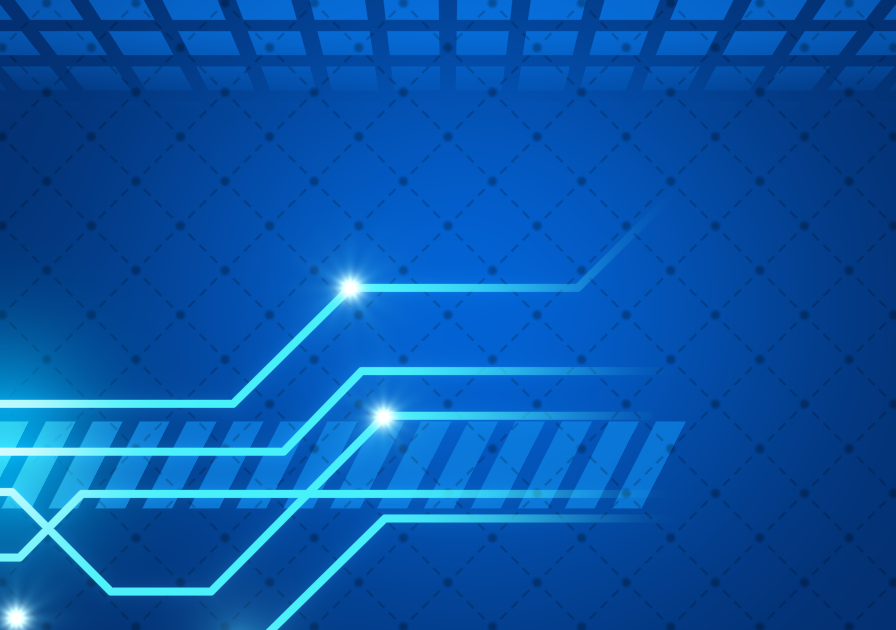
This background is drawn by a WebGL 1 fragment shader. Its source:

```glsl
precision highp float;

uniform vec2 u_resolution;

const vec3 DEEP_BLUE = vec3(0.01, 0.19, 0.45);
const vec3 BRIGHT_BLUE = vec3(0.01, 0.385, 0.83);
const vec3 TILE_BLUE = vec3(0.03, 0.46, 0.90);
const vec3 STRIPE_BLUE = vec3(0.05, 0.51, 0.89);
const vec3 CYAN = vec3(0.28, 0.94, 0.98);
const vec3 GLOW_CYAN = vec3(0.0, 0.76, 1.0);
const vec3 HALO_BLUE = vec3(0.30, 0.78, 1.0);

const vec2 LIGHT_CENTER = vec2(0.74, 0.52);
const vec2 MESH_CENTER = vec2(0.711, 0.5);
const float MESH_PITCH = 0.1415;
const float DASHES_PER_CELL = 4.0;
const float TILE_PITCH = 0.117;
const float TILE_ROW = 0.056;
const vec2 BAND_Y = vec2(0.193, 0.331);
const float BAND_END = 1.089;
const float STRIPE_PITCH = 0.0745;
const float STRIPE_SLANT = 0.51;
const float TRACE_RADIUS = 0.0064;

float pixel;

// Antialiased coverage of a signed distance
float fill(float d) {
  return 1.0 - smoothstep(-pixel, pixel, d);
}

float segment(vec2 p, vec2 a, vec2 b) {
  vec2 ab = b - a;
  vec2 ap = p - a;
  return length(ap - ab * clamp(dot(ap, ab) / dot(ab, ab), 0.0, 1.0));
}

// Polyline through four points
float trace(vec2 p, vec2 a, vec2 b, vec2 c, vec2 d) {
  return min(segment(p, a, b), min(segment(p, b, c), segment(p, c, d)));
}

float circuit(vec2 p) {
  float d = trace(p, vec2(-0.1, 0.359), vec2(0.370, 0.359), vec2(0.556, 0.543), vec2(0.917, 0.543));
  d = min(d, segment(p, vec2(0.917, 0.543), vec2(1.093, 0.717)));
  d = min(d, trace(p, vec2(-0.1, 0.283), vec2(0.450, 0.283), vec2(0.574, 0.411), vec2(1.065, 0.411)));
  d = min(d, trace(p, vec2(-0.1, 0.219), vec2(0.019, 0.219), vec2(0.176, 0.061), vec2(0.335, 0.061)));
  d = min(d, trace(p, vec2(0.335, 0.061), vec2(0.611, 0.340), vec2(0.8, 0.340), vec2(1.03, 0.340)));
  d = min(d, trace(p, vec2(-0.1, 0.115), vec2(0.031, 0.115), vec2(0.130, 0.216), vec2(1.13, 0.216)));
  return min(d, trace(p, vec2(0.38, -0.05), vec2(0.611, 0.177), vec2(0.8, 0.177), vec2(1.065, 0.177)));
}

// Diagonal dashed lattice with knots at its crossings
float mesh(vec2 p) {
  vec2 q = p - MESH_CENTER;
  vec2 cell = vec2(q.x + q.y, q.x - q.y) / MESH_PITCH;
  vec2 across = abs(fract(cell + 0.5) - 0.5) * MESH_PITCH * 0.707;
  vec2 along = abs(fract(cell.yx * DASHES_PER_CELL + 0.5) - 0.5);
  vec2 dash = (along - 0.29) * MESH_PITCH * 0.707 / DASHES_PER_CELL;
  float lines = max(fill(max(across.x - 0.0018, dash.x)), fill(max(across.y - 0.0018, dash.y)));
  float knot = 1.0 - smoothstep(0.003, 0.011, length(across));
  return max(lines * 0.7, knot);
}

// Receding panel rows along the top
float tiles(vec2 p) {
  float depth = 1.0 - p.y;
  float column = (p.x - MESH_CENTER.x) / (1.0 - 1.12 * depth) / TILE_PITCH;
  float gapX = 0.125 - abs(fract(column + 0.5) - 0.5);
  float row = (depth + 0.0155) / TILE_ROW;
  float gapY = abs(fract(row) - 0.5) - 0.34;
  float panel = fill(max(gapX * TILE_PITCH, gapY * TILE_ROW));
  float fade = 1.0 - smoothstep(0.025, 0.185, depth);
  return panel * fade;
}

float stripes(vec2 p) {
  float slanted = p.x - BAND_END + STRIPE_SLANT * (BAND_Y.y - p.y);
  float bar = abs(fract(slanted / STRIPE_PITCH) - 0.68) - 0.32;
  float band = max(BAND_Y.x - p.y, p.y - BAND_Y.y);
  return fill(max(max(bar * STRIPE_PITCH * 0.89, slanted), band));
}

// Star burst: white core, soft halo and thin rays
vec3 spark(vec2 p, vec2 center, float size) {
  vec2 q = (p - center) / size;
  float r = length(q);
  float angle = atan(q.y, q.x + 0.00001);
  float rays = 0.75 + 0.15 * cos(angle * 12.0) + 0.10 * cos(angle * 7.0 + 1.0);
  float core = exp(-r * r * 22.0);
  return vec3(core) + HALO_BLUE * exp(-r * 2.9) * rays * 0.85;
}

void main() {
  pixel = 0.75 / u_resolution.y;
  vec2 p = gl_FragCoord.xy / u_resolution.y;

  // Backdrop
  float falloff = length((p - LIGHT_CENTER) * vec2(1.0, 1.05));
  vec3 color = mix(BRIGHT_BLUE, DEEP_BLUE, smoothstep(0.0, 0.85, falloff));
  color = mix(color, TILE_BLUE, tiles(p) * (0.85 - 0.35 * smoothstep(0.2, 0.8, falloff - 0.2)));

  // Left glow, slanted band and lattice
  float glow = exp(-dot((p - vec2(0.0, 0.29)) * vec2(1.0, 0.9), (p - vec2(0.0, 0.29)) * vec2(1.0, 0.9)) * 42.0);
  color = mix(color, GLOW_CYAN, glow * 0.8);
  color = mix(color, mix(STRIPE_BLUE, CYAN, glow * 0.9), stripes(p) * 0.75);
  color *= 1.0 - 0.27 * mesh(p) * (1.0 - glow);

  // Traces and lights
  float d = circuit(p);
  float fade = 1.0 - smoothstep(0.58, 1.09, p.x);
  color += CYAN * exp(-d * 85.0) * fade * 0.10;
  color = mix(color, mix(CYAN, vec3(1.0), glow * 0.75), fill(d - TRACE_RADIUS) * fade);
  vec3 light = spark(p, vec2(0.556, 0.543), 0.095) + spark(p, vec2(0.609, 0.338), 0.09);
  light += spark(p, vec2(0.026, 0.019), 0.095) + HALO_BLUE * exp(-length(p - vec2(0.38, -0.02)) * 24.0) * 0.6;
  color = 1.0 - (1.0 - min(color, 1.0)) * (1.0 - min(light, 1.0));

  gl_FragColor = vec4(color, 1.0);
}
```
